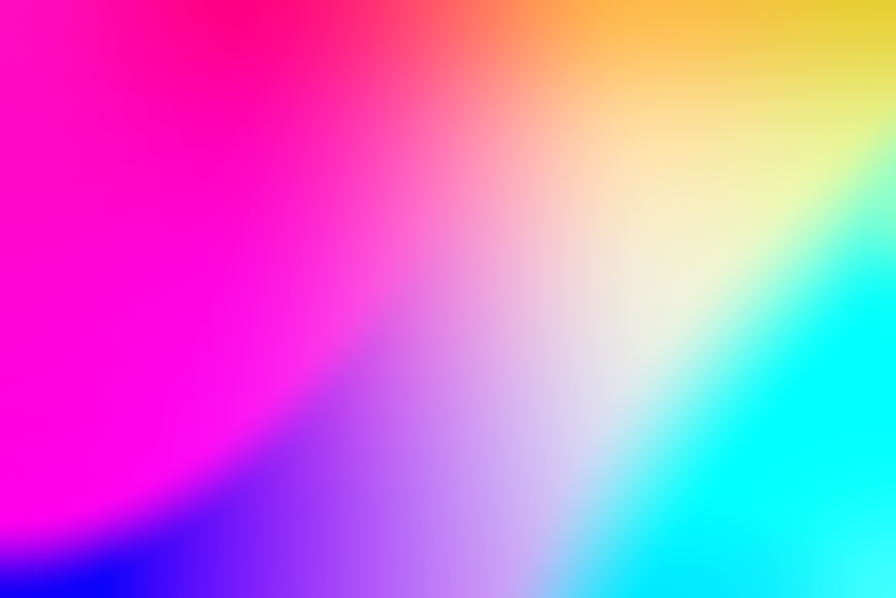
This background is drawn by a Shadertoy shader. Its source:

```glsl
// Smooth ramp through five evenly spaced colours
vec3 softRamp(vec3 c0, vec3 c1, vec3 c2, vec3 c3, vec3 c4, float t) {
    vec3 colors[5] = vec3[5](c0, c1, c2, c3, c4);
    vec3 sum = vec3(0.0);
    float total = 0.0;
    for (int i = 0; i < 5; i++) {
        float d = t - float(i) * 0.25;
        float weight = exp(-30.0 * d * d);
        sum += colors[i] * weight;
        total += weight;
    }
    return sum / total;
}

float glow(vec2 p, vec2 center, vec2 radius) {
    vec2 d = (p - center) / radius;
    return exp(-dot(d, d));
}

// Pink on the left flowing into cream on the right
vec3 warmField(vec2 uv) {
    vec3 rose = softRamp(vec3(1.0, 0.0, 0.99), vec3(1.0, 0.0, 0.88),
                         vec3(1.0, 0.02, 0.84), vec3(1.0, 0.03, 0.77),
                         vec3(1.0, 0.05, 0.75), uv.y);
    vec3 magenta = softRamp(vec3(1.0, 0.04, 1.0), vec3(1.0, 0.03, 0.97),
                            vec3(1.0, 0.02, 0.90), vec3(1.0, 0.01, 0.75),
                            vec3(1.0, 0.0, 0.47), uv.y);
    vec3 cream = softRamp(vec3(0.93, 0.83, 0.95), vec3(0.93, 0.93, 0.96),
                          vec3(0.97, 0.95, 0.88), vec3(1.0, 0.91, 0.71),
                          vec3(1.0, 0.70, 0.22), uv.y);
    vec3 pink = mix(rose, magenta, smoothstep(0.0, 0.28, uv.x));
    float creamAmount = smoothstep(0.15 + 0.11 * uv.y, 0.78 - 0.05 * uv.y, uv.x);
    vec3 limeShift = vec3(-0.09, 0.08, -0.08) * smoothstep(0.7, 1.0, uv.x);
    return mix(pink, cream, creamAmount) + limeShift;
}

// Share of red removed under the curved violet edge
float violetAmount(vec2 uv) {
    float edge = 0.07 + 2.35 * uv.x * uv.x;
    float below = 1.0 - smoothstep(edge - 0.08, edge + 0.07, uv.y);
    float fade = 0.95 * exp(-4.0 * max(uv.x - 0.12, 0.0));
    return below * fade * (1.0 - smoothstep(0.1, 0.75, uv.y));
}

// Coverage of the cyan area to the right of a bowed edge
float cyanAmount(vec2 uv) {
    float edge = 0.635 + 0.34 * uv.y + 0.30 * uv.y * uv.y;
    float softness = 0.09 + 0.06 * uv.y;
    return smoothstep(edge - softness, edge + softness, uv.x);
}

void mainImage(out vec4 fragColor, in vec2 fragCoord) {
    vec2 uv = fragCoord / iResolution.xy;
    vec3 color = warmField(uv);

    // Blue and violet lower left
    color.r *= 1.0 - violetAmount(uv);

    // Cyan lower right, with a pale corner
    vec3 cyan = vec3(0.0, mix(0.92, 1.0, smoothstep(0.0, 0.2, uv.y)), 1.0);
    cyan += vec3(0.25, 0.08, 0.0) * glow(uv, vec2(1.0, 0.0), vec2(0.12, 0.16));
    color = mix(color, cyan, cyanAmount(uv));

    // Mint light on the right border
    vec3 mint = vec3(0.62, 1.0, 0.76);
    color = mix(color, mint, 0.65 * glow(uv, vec2(1.01, 0.65), vec2(0.04, 0.11)));

    fragColor = vec4(clamp(color, 0.0, 1.0), 1.0);
}
```
